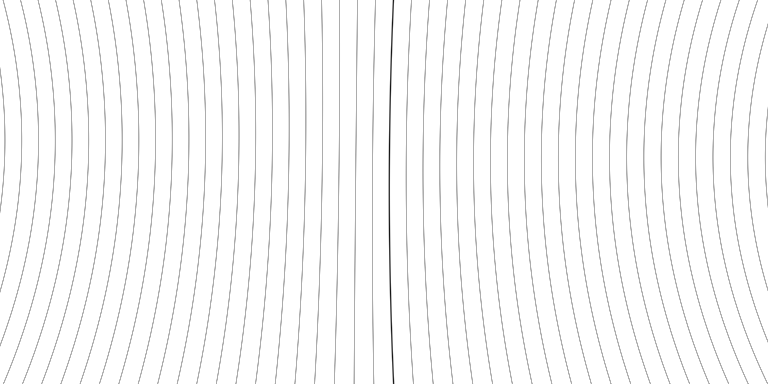
A Shadertoy shader for this pattern:

```glsl
// Thin grey meridian lines bowing away from one bold meridian on white.

// Lengths are in canvas heights; depth runs from 0 at the top to 1 at the bottom.
const vec3  PAPER        = vec3(1.0);
const vec3  INK          = vec3(0.04);
const float THIN_WIDTH   = 0.0011;
const float BOLD_WIDTH   = 0.0031;
const float SOFTNESS     = 1.25;    // edge filter, in pixels

const float AXIS_X       = 1.0138;  // bold meridian at its leftmost point
const float AXIS_DEPTH   = 0.495;
const float AXIS_BOW     = 0.0442;

const float WAIST_DEPTH  = 0.39;    // where the lines lie closest together
const float WAIST_GAP    = 0.0437;
const float GAP_FLARE    = 0.0210;
const float SKEW_TOP     = 2.86e-5; // left and right gaps differ slightly
const float SKEW_FALL    = 1.8e-5;
const float STRETCH      = 6.5e-7;  // outer gaps widen near the waist
const float STRETCH_FALL = 5.0e-6;

// Continuous meridian index at p: whole numbers lie on the lines.
float meridianIndex(vec2 p) {
    float depth = 1.0 - p.y;
    float fromAxis = depth - AXIS_DEPTH;
    float fromWaist = depth - WAIST_DEPTH;
    float flare = fromWaist * fromWaist;

    float offset = p.x - AXIS_X - AXIS_BOW * fromAxis * fromAxis;
    float gap = WAIST_GAP + GAP_FLARE * flare;
    float skew = SKEW_TOP - SKEW_FALL * depth;
    float stretch = STRETCH - STRETCH_FALL * flare;

    // Newton steps invert offset = gap*n + skew*n^2 + stretch*n^3
    float n = offset / gap;
    for (int i = 0; i < 3; i++) {
        float error = n * (gap + n * (skew + n * stretch)) - offset;
        float slope = gap + n * (2.0 * skew + 3.0 * n * stretch);
        n -= error / slope;
    }
    return n;
}

// Share of a soft pixel covered by a line of the given width.
float lineCoverage(float dist, float width, float pixel) {
    float outer = clamp(0.5 + (0.5 * width - dist) / pixel, 0.0, 1.0);
    float inner = clamp(0.5 - (0.5 * width + dist) / pixel, 0.0, 1.0);
    return outer - inner;
}

void mainImage(out vec4 fragColor, in vec2 fragCoord) {
    vec2 p = fragCoord / iResolution.y;
    float pixel = 1.0 / iResolution.y;

    // Distance to the nearest line, from the index and its gradient
    float index = meridianIndex(p);
    float nearest = floor(index + 0.5);
    float steepness = length(vec2(dFdx(index), dFdy(index))) / pixel;
    float dist = abs(index - nearest) / steepness;

    float width = abs(nearest) < 0.5 ? BOLD_WIDTH : THIN_WIDTH;
    float ink = lineCoverage(dist, width, SOFTNESS * pixel);
    fragColor = vec4(mix(PAPER, INK, ink), 1.0);
}
```
